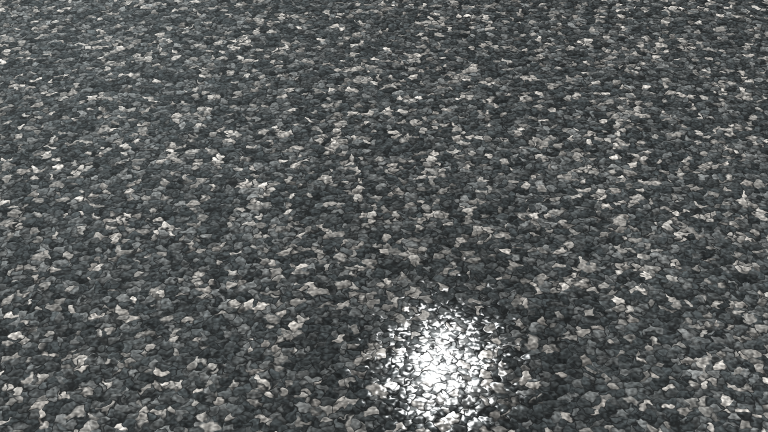
Write a Shadertoy shader that draws this texture.

```glsl
// Damp asphalt seen at a slant: a perspective ground plane packed with
// uneven, warped Voronoi stones, shaded by their domed and roughened tilt.
// Stones tilted towards the low sun glitter around one white glare spot.

const float HORIZON = 2.6;          // height of the vanishing line
const float DEPTH_STRETCH = 3.4;    // foreshortening of the ground
const float STONE_DENSITY = 112.0;  // small stones per ground unit
const float STONE_WARP = 0.75;      // raggedness of the stone outlines
const float PEBBLE_SCALE = 0.45;    // pebble density against small stones
const float PEBBLE_SHARE = 0.05;
const float PALE_SHARE = 0.20;
const float GAP_WIDTH = 0.26;
const float ROUGHNESS = 1.2;
const float RELIEF = 0.42;          // strength of light and shade
const vec2  GLARE_CENTER = vec2(0.573, 0.150);
const float GLARE_RADIUS = 0.075;
const float GLITTER_SPREAD = 0.13;
const float GLITTER_GAIN = 2.2;
const float CORE_GAIN = 0.55;
const vec3 GAP_COLOR   = vec3(0.155, 0.163, 0.165);
const vec3 SLATE_DARK  = vec3(0.245, 0.265, 0.270);
const vec3 SLATE_LIGHT = vec3(0.450, 0.460, 0.457);
const vec3 PALE_DARK   = vec3(0.480, 0.480, 0.468);
const vec3 PALE_LIGHT  = vec3(0.720, 0.705, 0.680);
const vec3 HAZE_COLOR  = vec3(0.060, 0.066, 0.067);

vec2 hash2(vec2 p) {
    vec3 q = fract(p.xyx * vec3(0.1031, 0.1030, 0.0973));
    q += dot(q, q.yzx + 33.33);
    return fract((q.xx + q.yz) * q.zy);
}

float cornerSlope(vec2 cell, vec2 corner, vec2 f) {
    return dot(hash2(cell + corner) * 2.0 - 1.0, f - corner);
}

float gradientNoise(vec2 p) {
    vec2 cell = floor(p), f = fract(p);
    vec2 u = f * f * f * (f * (f * 6.0 - 15.0) + 10.0);
    float low = mix(cornerSlope(cell, vec2(0, 0), f), cornerSlope(cell, vec2(1, 0), f), u.x);
    float high = mix(cornerSlope(cell, vec2(0, 1), f), cornerSlope(cell, vec2(1, 1), f), u.x);
    return mix(low, high, u.y);
}

vec2 gradientNoise2(vec2 p) {
    return vec2(gradientNoise(p), gradientNoise(p + 57.3));
}

// Nearest stone: its cell, the offset from its centre, both distances
void findStone(vec2 p, out vec2 id, out vec2 offset, out vec2 dist) {
    vec2 base = floor(p);
    dist = vec2(9.0);
    for (int j = -1; j <= 1; j++)
    for (int i = -1; i <= 1; i++) {
        vec2 cell = base + vec2(i, j);
        vec2 r = p - cell - hash2(cell);
        vec2 shape = hash2(cell + 71.0);
        float angle = 6.2832 * shape.x;
        vec2 axis = vec2(cos(angle), sin(angle));
        float d = length(vec2(dot(r, axis) * 0.75, dot(r, vec2(-axis.y, axis.x)) * 1.3));
        d *= mix(0.75, 1.3, shape.y);
        if (d < dist.x) {
            dist = vec2(d, dist.x);
            id = cell;
            offset = r;
        } else {
            dist.y = min(dist.y, d);
        }
    }
}

vec3 asphalt(vec2 uv, float aspect) {
    // Ground plane, warped to break up straight stone edges
    float reach = HORIZON - uv.y;
    vec2 ground = vec2(uv.x - 0.5 * aspect, DEPTH_STRETCH) / reach * STONE_DENSITY;
    vec2 rough = gradientNoise2(ground * 2.1);
    vec2 p = ground + STONE_WARP * gradientNoise2(ground * 0.9 + 11.0) + 0.35 * rough;

    // Small stones, with pale ones gathered in loose patches
    vec2 id, offset, dist;
    findStone(p, id, offset, dist);
    vec2 kind = hash2(id + 19.0);
    float paleShare = PALE_SHARE + 0.16 * gradientNoise(ground * 0.11);
    vec3 slate = mix(SLATE_DARK, SLATE_LIGHT, kind.y * kind.y);
    vec3 pale = mix(PALE_DARK, PALE_LIGHT, kind.y);
    vec3 color = kind.x < paleShare ? pale : slate;
    vec2 tilt = offset + 0.8 * (hash2(id + 43.0) - 0.5);

    // Gaps open to dark pits in places and are filled with binder in others
    float filling = smoothstep(-0.25, 0.35, gradientNoise(ground * 0.7 + 83.0));
    float body = smoothstep(0.0, GAP_WIDTH, dist.y - dist.x);
    body = mix(body, 1.0, 0.75 * filling);

    // A few larger, flatter pebbles lie on top
    findStone(p * PEBBLE_SCALE + 301.0, id, offset, dist);
    kind = hash2(id + 7.0);
    float rim = min(0.32 - dist.x, 0.7 * (dist.y - dist.x));
    float pebble = step(kind.x, PEBBLE_SHARE) * smoothstep(0.0, 0.08, rim);
    color = mix(color, mix(PALE_DARK, PALE_LIGHT, kind.y * 0.7), pebble);
    body = max(body, pebble);
    tilt = mix(tilt, offset, pebble) + ROUGHNESS * rough;

    // Sun from the far side lights the slopes facing away
    float light = clamp(1.0 + RELIEF * tilt.y - 0.1 * tilt.x, 0.55, 1.45);
    color *= light * (1.0 + 0.4 * gradientNoise(ground * 3.1));
    color = mix(GAP_COLOR, color, body);

    // Broad tone: haze at the upper left, deeper wet ground by the glare
    vec2 toGlare = uv - GLARE_CENTER * vec2(aspect, 1.0);
    vec2 toHaze = uv - vec2(0.1 * aspect, 1.05);
    float glareDist2 = dot(toGlare, toGlare);
    color *= 1.0 - 0.22 * exp(-glareDist2 / 0.1);
    color += HAZE_COLOR * exp(-dot(toHaze, toHaze) / 0.3);

    // Mirror glints where a facet throws the sun at the viewer
    vec2 miss = toGlare * vec2(1.0, 0.9) + GLITTER_SPREAD * tilt;
    float radius2 = GLARE_RADIUS * GLARE_RADIUS;
    float glitter = GLITTER_GAIN * exp(-dot(miss, miss) / radius2 - glareDist2 / 0.055);
    float core = CORE_GAIN * exp(-glareDist2 / radius2);
    color += (glitter + core) * mix(0.15, 1.0, body);
    return min(color, vec3(1.0));
}

void mainImage(out vec4 fragColor, in vec2 fragCoord) {
    // Four samples per pixel smooth the stone edges
    float aspect = iResolution.x / iResolution.y;
    vec3 total = vec3(0.0);
    for (int k = 0; k < 4; k++) {
        vec2 shift = vec2(k % 2, k / 2) * 0.5 - 0.25;
        total += asphalt((fragCoord + shift) / iResolution.y, aspect);
    }
    fragColor = vec4(total * 0.25, 1.0);
}
```
